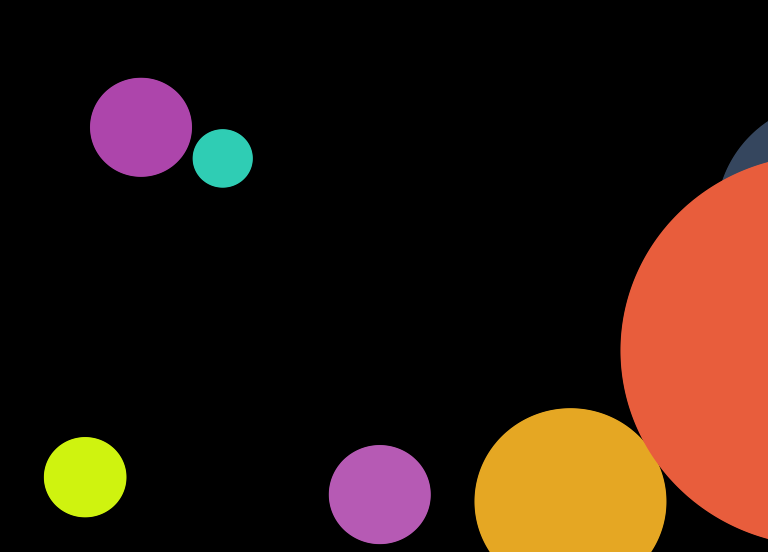
Give the GLSL for this background, as a Shadertoy shader.

```glsl
// Flat coloured discs scattered over a black field, a large one cut off at the right.
// Each disc is a slightly squashed circle given by a distance function; a loop
// paints them back to front with edges smoothed over one pixel.

#define DISC_COUNT 7
#define SQUASH 0.972        // disc height relative to its width
#define EDGE_PIXELS 0.6     // half width of the smoothed rim
#define BACKGROUND vec3(0.0)

// Centre as a fraction of the canvas, radius as a fraction of its width
const vec3 DISCS[DISC_COUNT] = vec3[DISC_COUNT](
    vec3(0.1836, 0.7694, 0.0664),
    vec3(0.2900, 0.7130, 0.0392),
    vec3(0.1109, 0.1355, 0.0538),
    vec3(0.4945, 0.1040, 0.0664),
    vec3(0.7428, 0.0915, 0.1250),
    vec3(1.0888, 0.6069, 0.1562),
    vec3(1.0699, 0.3650, 0.2620)
);

// Purple, teal, lime, orchid, gold, slate, coral
const vec3 COLOURS[DISC_COUNT] = vec3[DISC_COUNT](
    vec3(0.680, 0.272, 0.670),
    vec3(0.186, 0.804, 0.706),
    vec3(0.812, 0.953, 0.060),
    vec3(0.714, 0.353, 0.706),
    vec3(0.898, 0.655, 0.137),
    vec3(0.208, 0.275, 0.370),
    vec3(0.910, 0.365, 0.237)
);

// Signed distance to a disc, in canvas widths
float discDistance(vec2 uv, vec3 disc, float aspect) {
    vec2 offset = (uv - disc.xy) * vec2(1.0, aspect / SQUASH);
    return length(offset) - disc.z;
}

void mainImage(out vec4 fragColor, in vec2 fragCoord) {
    vec2 uv = fragCoord / iResolution.xy;
    float aspect = iResolution.y / iResolution.x;
    float edge = EDGE_PIXELS / iResolution.x;

    // Paint the discs back to front
    vec3 colour = BACKGROUND;
    for (int i = 0; i < DISC_COUNT; i++) {
        float coverage = 1.0 - smoothstep(-edge, edge, discDistance(uv, DISCS[i], aspect));
        colour = mix(colour, COLOURS[i], coverage);
    }

    fragColor = vec4(colour, 1.0);
}
```
